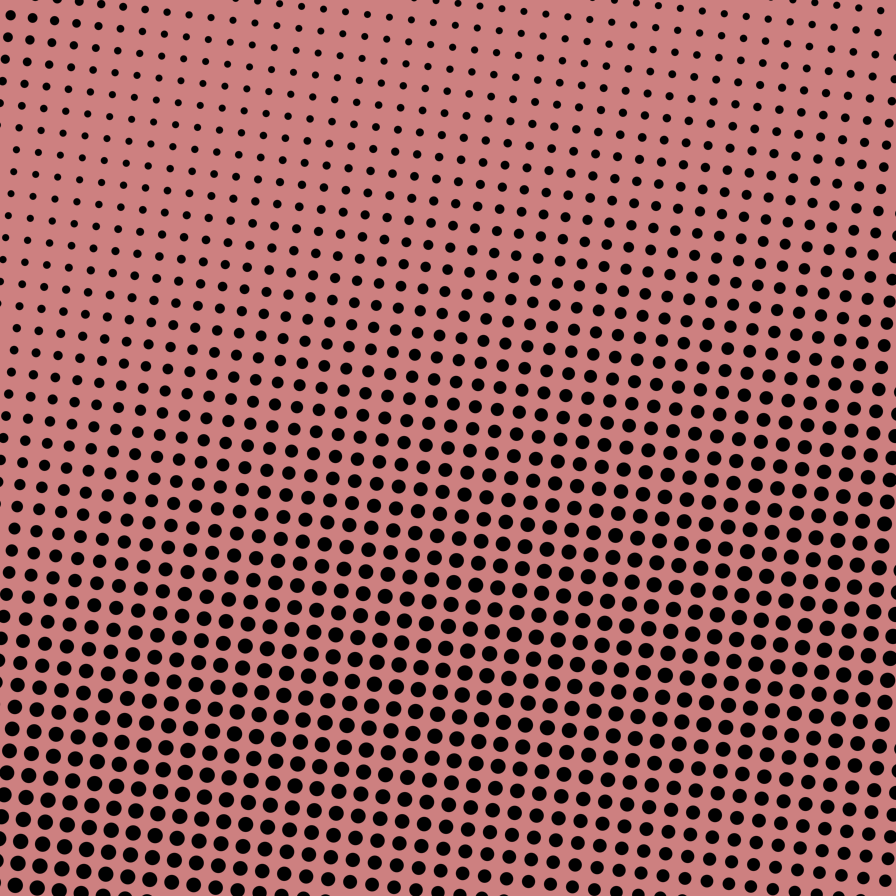
A Shadertoy shader for this pattern:

```glsl
const float CELLS = 40.49;
const float SCREEN_ANGLE = -0.1222;
const vec3 PAPER = vec3(0.804, 0.5, 0.5);
const vec3 INK = vec3(0.004);

mat2 rotation(float angle) {
    float c = cos(angle), s = sin(angle);
    return mat2(c, s, -s, c);
}

// Dot area per cell: a curved dark band fading upward and downward
float dotTone(vec2 p) {
    float ridge = 0.31 - 0.30 * exp(-2.56 * max(p.x, 0.0));
    float rise = p.y - ridge;
    float halfWave = rise > 0.0 ? 0.78 : 0.586;
    float wave = cos(3.14159 * rise / halfWave);
    float corner = length(p - vec2(0.0, 1.0)) / 0.1;
    return 0.0723 + 0.048 * wave + 0.017 * exp(-corner * corner);
}

float diskMask(vec2 offset, float radius, float blur) {
    return 1.0 - smoothstep(-blur, blur, length(offset) - radius);
}

// Rotated dot screen, with the tone sampled once at each cell centre
float halftone(vec2 p, vec2 pivot, float pixel) {
    mat2 turn = rotation(SCREEN_ANGLE);
    vec2 grid = transpose(turn) * (p - pivot) * CELLS;
    vec2 cell = floor(grid + 0.5);
    vec2 centre = pivot + turn * cell / CELLS;
    float radius = sqrt(max(dotTone(centre), 0.0));
    return diskMask(grid - cell, radius, 0.75 * pixel * CELLS);
}

void mainImage(out vec4 fragColor, in vec2 fragCoord) {
    float pixel = 1.0 / iResolution.y;
    vec2 uv = fragCoord * pixel;
    vec2 pivot = 0.5 * iResolution.xy * pixel;
    float ink = halftone(uv, pivot, pixel);
    fragColor = vec4(mix(PAPER, INK, ink), 1.0);
}
```
